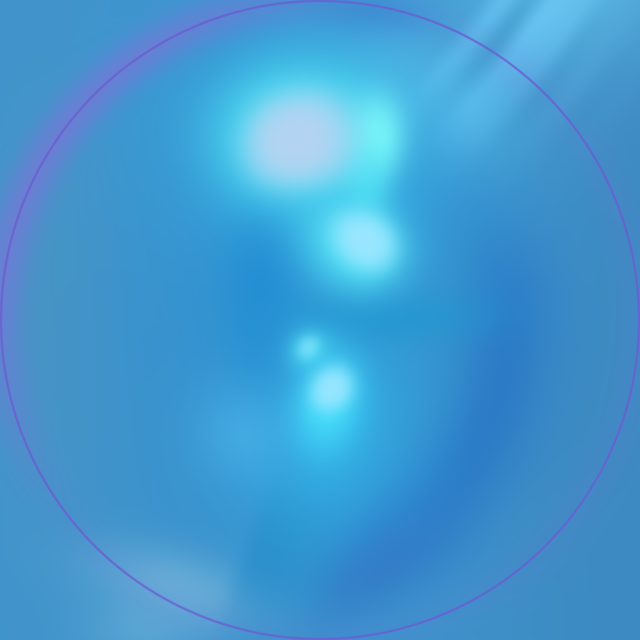
Give the GLSL for this background, as a Shadertoy shader.

```glsl
// Soft blue orb with a thin violet rim and glowing cyan lights inside.
// Elliptical falloffs are blended from the dim back layers to the bright cores,
// over coordinates bent by gentle value noise.

#define CENTER vec2(0.5)
#define RIM_RADIUS 0.4985
#define RIM_WIDTH 0.0017
#define RIM_GLOW 0.034
#define WARP 0.016
#define STREAKS 0.16

const vec3 BASE = vec3(0.25, 0.58, 0.80);
const vec3 DEEP = vec3(0.13, 0.54, 0.81);
const vec3 INDIGO = vec3(0.16, 0.46, 0.77);
const vec3 HAZE = vec3(0.29, 0.58, 0.76);
const vec3 SKY = vec3(0.38, 0.75, 0.92);
const vec3 AZURE = vec3(0.19, 0.71, 0.92);
const vec3 CYAN = vec3(0.32, 0.89, 0.96);
const vec3 MINT = vec3(0.50, 0.98, 0.98);
const vec3 ICE = vec3(0.60, 0.90, 1.00);
const vec3 LILAC = vec3(0.70, 0.83, 0.95);
const vec3 VIOLET = vec3(0.42, 0.36, 0.82);

float hash(vec2 p) {
    return fract(sin(dot(p, vec2(127.1, 311.7))) * 43758.5453);
}

float noise(vec2 p) {
    vec2 i = floor(p), f = fract(p);
    f = f * f * (3.0 - 2.0 * f);
    return mix(mix(hash(i), hash(i + vec2(1, 0)), f.x),
               mix(hash(i + vec2(0, 1)), hash(i + vec2(1, 1)), f.x), f.y);
}

// Tilted elliptical falloff; a higher power gives a flatter core.
float blob(vec2 p, vec2 center, vec2 radii, float tilt, float power) {
    float c = cos(tilt), s = sin(tilt);
    vec2 q = mat2(c, -s, s, c) * (p - center) / radii;
    return exp(-pow(dot(q, q) + 1e-6, 0.5 * power));
}

// Dim layers: side haze, dark crescent, shaded hollows and pale corners.
vec3 backdrop(vec2 p) {
    vec3 col = mix(BASE, vec3(0.24, 0.54, 0.76), smoothstep(0.55, 1.0, p.x));
    col = mix(col, HAZE, 0.7 * blob(p, vec2(0.08, 0.52), vec2(0.10, 0.36), 0.0, 2.0));
    col = mix(col, DEEP, 0.55 * blob(p, vec2(0.48, 0.55), vec2(0.25, 0.45), 0.0, 2.0));

    float arc = length(p - vec2(0.37, 0.50)) - 0.42;
    float span = smoothstep(0.42, 0.62, p.x) * smoothstep(0.80, 0.46, p.y);
    col = mix(col, INDIGO, 0.85 * span * exp(-pow(arc / 0.075, 2.0)));
    col = mix(col, vec3(0.22, 0.44, 0.76), 0.6 * blob(p, vec2(0.59, 0.11), vec2(0.12, 0.05), 0.65, 2.0));
    col = mix(col, INDIGO, 0.8 * blob(p, vec2(0.61, 0.98), vec2(0.10, 0.035), -0.1, 2.0));

    // Pale light in the upper right and lower left
    col = mix(col, SKY, 0.85 * blob(p, vec2(0.88, 1.01), vec2(0.24, 0.14), 0.3, 2.0));
    col = mix(col, SKY, 0.60 * blob(p, vec2(0.67, 0.86), vec2(0.14, 0.09), -0.4, 2.0));
    col = mix(col, SKY, 0.45 * blob(p, vec2(0.73, 0.83), vec2(0.05, 0.06), 0.0, 2.0));
    col = mix(col, vec3(0.44, 0.70, 0.85), 0.8 * blob(p, vec2(0.28, 0.08), vec2(0.14, 0.055), -0.25, 2.0));
    col = mix(col, vec3(0.40, 0.68, 0.84), 0.6 * blob(p, vec2(0.22, 0.02), vec2(0.09, 0.05), 0.0, 2.0));

    // Diagonal rays in the upper right
    vec2 ray = vec2(dot(p, vec2(0.77, -0.64)), dot(p, vec2(0.64, 0.77)));
    float streak = noise(ray * vec2(28.0, 2.5)) - 0.4;
    col += STREAKS * streak * blob(p, vec2(0.82, 0.94), vec2(0.15, 0.12), 0.4, 2.0);

    // Teal fold with a crisp left edge
    float fold = smoothstep(-0.02, 0.025, p.x - 0.375 - 0.36 * (p.y - 0.13));
    col = mix(col, vec3(0.15, 0.54, 0.78), 0.8 * fold * blob(p, vec2(0.42, 0.16), vec2(0.10, 0.13), 0.0, 2.0));
    return col;
}

// Bright layers: wide halos first, pale cores last.
vec3 addLights(vec3 col, vec2 p) {
    col = mix(col, AZURE, 0.65 * blob(p, vec2(0.50, 0.76), vec2(0.24, 0.19), -0.4, 2.0));
    col = mix(col, AZURE, 0.75 * blob(p, vec2(0.52, 0.32), vec2(0.14, 0.17), 0.0, 2.0));
    col = mix(col, vec3(0.30, 0.70, 0.91), 0.65 * blob(p, vec2(0.385, 0.33), vec2(0.07, 0.08), 0.3, 2.0));
    col = mix(col, vec3(0.13, 0.55, 0.83), 0.75 * blob(p, vec2(0.405, 0.555), vec2(0.055, 0.14), 0.0, 2.0));
    col = mix(col, vec3(0.13, 0.59, 0.82), 0.75 * blob(p, vec2(0.61, 0.505), vec2(0.15, 0.04), 0.0, 2.0));

    // Large upper light and its side lobe
    col = mix(col, CYAN, 0.95 * blob(p, vec2(0.463, 0.785), vec2(0.135, 0.115), 0.2, 2.8));
    col = mix(col, MINT, 0.90 * blob(p, vec2(0.582, 0.785), vec2(0.046, 0.060), -0.2, 2.2));
    col = mix(col, CYAN, 0.65 * blob(p, vec2(0.565, 0.72), vec2(0.035, 0.07), 0.0, 2.0));
    col = mix(col, LILAC, blob(p, vec2(0.464, 0.778), vec2(0.086, 0.073), 0.35, 3.6));

    // Middle light
    col = mix(col, CYAN, 0.95 * blob(p, vec2(0.552, 0.622), vec2(0.082, 0.073), -0.3, 2.6));
    col = mix(col, ICE, blob(p, vec2(0.563, 0.631), vec2(0.054, 0.044), -0.6, 3.2));

    // Small spark and lower light
    col = mix(col, CYAN, 0.70 * blob(p, vec2(0.479, 0.459), vec2(0.033, 0.030), 0.0, 2.0));
    col = mix(col, ICE, 0.55 * blob(p, vec2(0.479, 0.460), vec2(0.018), 0.0, 2.4));
    col = mix(col, vec3(0.27, 0.87, 0.98), 0.95 * blob(p, vec2(0.514, 0.370), vec2(0.056, 0.080), 0.0, 2.4));
    return mix(col, ICE, 0.95 * blob(p, vec2(0.518, 0.391), vec2(0.036, 0.037), 0.0, 3.0));
}

// Thin outline with a violet bloom strongest at the upper left.
vec3 addRim(vec3 col, vec2 p, float pixel) {
    vec2 d = p - CENTER;
    float edge = length(d) - RIM_RADIUS;
    float facing = dot(normalize(d + 1e-5), vec2(-0.84, 0.54));
    float bloom = exp(-pow(edge / RIM_GLOW, 2.0));
    col = mix(col, vec3(0.46, 0.47, 0.84), bloom * (0.10 + 0.65 * smoothstep(0.35, 1.0, facing)));
    float line = 1.0 - smoothstep(0.0, RIM_WIDTH + pixel, abs(edge));
    return mix(col, VIOLET, 0.85 * line);
}

void mainImage(out vec4 fragColor, in vec2 fragCoord) {
    float size = min(iResolution.x, iResolution.y);
    vec2 p = (fragCoord - 0.5 * iResolution.xy) / size + CENTER;
    vec2 bend = vec2(noise(p * 7.0), noise(p * 7.0 + 31.0)) - 0.5;
    vec2 q = p + WARP * bend;
    vec3 col = addLights(backdrop(q), q);
    fragColor = vec4(addRim(col, p, 1.0 / size), 1.0);
}
```
